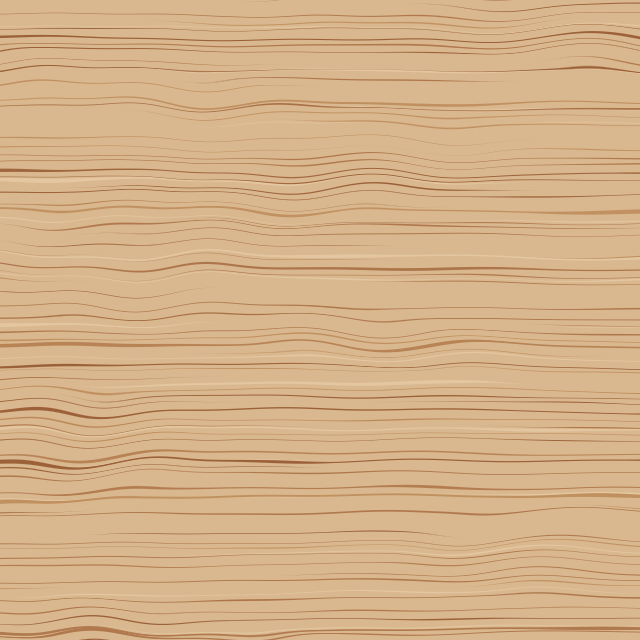
A Shadertoy shader for this texture:

```glsl
// Flat pale wood with thin, gently wavy horizontal grain lines of swelling width.
#define GRAIN_ROWS 80.0
#define PALE_ROWS 17.0
#define BEND 0.0062
#define WANDER 0.0014
#define FINE_WIDTH 0.0018
#define BOLD_WIDTH 0.0046
#define BOLD_SHARE 0.30
#define WOOD vec3(0.85, 0.72, 0.56)
#define TAN vec3(0.76, 0.57, 0.38)
#define BROWN vec3(0.69, 0.47, 0.30)
#define DARK vec3(0.61, 0.38, 0.22)
#define PALE vec3(0.90, 0.79, 0.64)

float hash(float n, float salt) {
    return fract(sin(n * 12.9898 + salt * 78.233) * 43758.5453);
}

// Layered sines shared by neighbouring lines; the envelope leaves calm stretches.
float bend(vec2 p) {
    float envelope = 0.2 + 0.8 * smoothstep(-0.2, 0.9,
        sin(5.3 * p.x + 9.0 * p.y + 2.0 * sin(14.0 * p.y)));
    float waves = sin(17.0 * p.x + 2.4 * sin(8.0 * p.y + 1.0))
                + 0.6 * sin(29.0 * p.x - 11.0 * p.y + 2.0 * sin(3.0 * p.x));
    float drift = sin(4.1 * p.x + 5.0 * p.y + 0.7);
    return BEND * (envelope * waves + 0.5 * drift);
}

// Small waviness that belongs to one line only.
float wander(float x, float row) {
    float phase = 6.2832 * hash(row, 1.0);
    return WANDER * (sin(7.0 * x + phase) + 0.5 * sin(19.0 * x + 2.7 * phase));
}

// Width factor along a line: thin runs, local swellings, and tapered gaps.
float swell(float x, float row) {
    float phase = 6.2832 * hash(row, 2.0);
    float lump = 0.5 + 0.5 * sin(8.0 * x + phase + 1.3 * sin(5.0 * x + 2.0 * phase));
    float reach = mix(-0.5, 2.6, hash(row, 3.0));
    float taper = smoothstep(0.0, 0.7, reach + sin(4.3 * x + 3.1 * phase));
    return taper * (0.55 + 0.7 * lump * lump * lump);
}

// Exact share of a pixel covered by a band of the given width.
float cover(float offset, float width, float pixel) {
    float top = min(offset + 0.5 * pixel, 0.5 * width);
    float bottom = max(offset - 0.5 * pixel, -0.5 * width);
    return clamp((top - bottom) / pixel, 0.0, 1.0);
}

// Vertical offset from the point to the jittered line of a row.
float lineOffset(vec2 p, float row, float rows, float salt) {
    float jitter = 0.5 + 0.7 * (hash(row, 4.0 + salt) - 0.5);
    return p.y - (row + jitter) / rows - wander(p.x, row + salt);
}

vec3 addPale(vec3 color, vec2 p, float pixel) {
    float cell = floor(p.y * PALE_ROWS);
    for (float k = -1.0; k <= 1.0; k++) {
        float row = cell + k;
        float width = mix(0.0015, 0.0055, pow(hash(row, 21.0), 2.0));
        width *= swell(p.x, row + 50.0);
        float offset = lineOffset(p, row, PALE_ROWS, 50.0);
        color = mix(color, PALE, 0.85 * cover(offset, width, pixel));
    }
    return color;
}

vec3 addGrain(vec3 color, vec2 p, float pixel) {
    float cell = floor(p.y * GRAIN_ROWS);
    for (float k = -1.0; k <= 1.0; k++) {
        float row = cell + k;
        float bold = step(hash(row, 11.0), BOLD_SHARE);
        float width = mix(FINE_WIDTH, BOLD_WIDTH, bold) * mix(0.65, 1.2, hash(row, 12.0));
        float run = swell(p.x, row);
        // Bold lines stay continuous, thinning instead of breaking off.
        width *= mix(run, max(run, 0.4), bold);
        float tone = hash(row, 13.0);
        vec3 ink = mix(TAN, BROWN, smoothstep(0.1, 0.35, tone));
        ink = mix(ink, DARK, smoothstep(0.5, 0.75, tone));
        float present = step(0.08, hash(row, 14.0));
        float offset = lineOffset(p, row, GRAIN_ROWS, 0.0);
        color = mix(color, ink, present * cover(offset, width, pixel));
    }
    return color;
}

void mainImage(out vec4 fragColor, in vec2 fragCoord) {
    float pixel = 1.0 / iResolution.y;
    vec2 p = fragCoord * pixel;
    p.y += bend(p);
    vec3 color = addPale(WOOD, p, pixel);
    color = addGrain(color, p, pixel);
    fragColor = vec4(color, 1.0);
}
```
